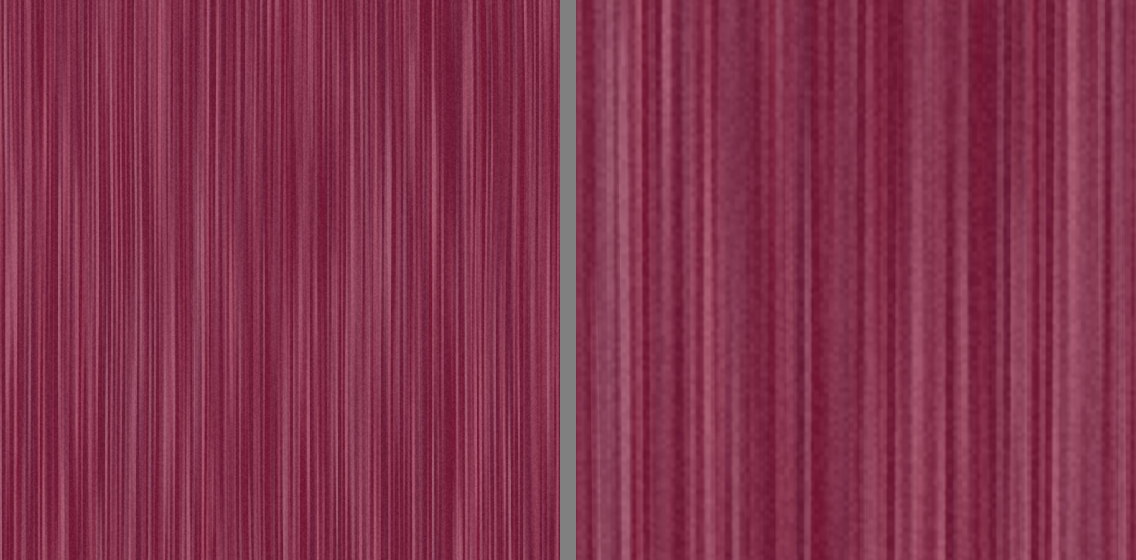
Left: the whole. Right: its middle third, enlarged.
Reproduce this texture procedurally as a WebGL 2 fragment shader.

```glsl
#version 300 es
precision highp float;
// Crimson fabric of fine vertical strands with tapering pale and dark streaks.

uniform vec2 u_resolution;
out vec4 fragColor;

float hash(vec2 p) {
    vec3 q = fract(vec3(p.xyx) * 0.1031);
    q += dot(q, q.yzx + 33.33);
    return fract((q.x + q.y) * q.z);
}

// Smooth noise along one column, shifted so columns never line up; range -1 to 1
float column(float id, float y, float seed) {
    y += 17.0 * hash(vec2(id, seed));
    float cell = floor(y);
    float blend = smoothstep(0.0, 1.0, y - cell);
    float a = hash(vec2(id + seed * 7.0, cell));
    float b = hash(vec2(id + seed * 7.0, cell + 1.0));
    return 2.0 * mix(a, b, blend) - 1.0;
}

// Long streaks: frequency.x columns across, frequency.y cells high, with a lean
float streaks(vec2 uv, vec2 frequency, float lean, float seed) {
    float x = (uv.x + lean * uv.y) * frequency.x;
    float id = floor(x);
    float y = uv.y * frequency.y;
    return mix(column(id, y, seed), column(id + 1.0, y, seed),
               smoothstep(0.2, 0.8, x - id));
}

// Threads of random strength: pale and dark columns take turns
float threads(vec2 uv, vec2 frequency, float lean, float seed) {
    float x = (uv.x + lean * uv.y) * frequency.x;
    float id = floor(x);
    float y = uv.y * frequency.y;
    float turn = 1.0 - 2.0 * mod(id, 2.0);
    float a = 0.75 * column(id, y, seed) + 0.3 * turn;
    float b = 0.75 * column(id + 1.0, y, seed) - 0.3 * turn;
    return mix(a, b, smoothstep(0.2, 0.8, x - id));
}

void main() {
    vec2 uv = gl_FragCoord.xy / u_resolution;

    // Slight drift of the strands
    vec2 p = uv;
    p.x += 0.002 * streaks(uv, vec2(9.0, 2.5), 0.0, 3.0);

    // Faint bands, crossing medium streaks and strong hair-fine threads
    float tone = 0.09 * streaks(p, vec2(27.0, 2.6), 0.004, 11.0)
               + 0.17 * streaks(p, vec2(66.0, 3.4), -0.010, 23.0)
               + 0.28 * streaks(p, vec2(97.0, 3.6), 0.014, 29.0)
               + 0.58 * threads(p, vec2(149.0, 3.0), 0.003, 37.0)
               + 0.92 * threads(p, vec2(233.0, 2.6), -0.002, 51.0);
    tone /= 0.44;

    // Sparse pale threads, crisp and fading at their ends
    float thread = smoothstep(0.35, 0.8, streaks(p, vec2(168.0, 3.2), 0.005, 61.0));
    tone += 1.2 * thread - 0.22;

    // The middle is a little lighter
    tone += 0.2 * exp(-pow((uv.y - 0.42) / 0.25, 2.0)) - 0.09;
    tone = clamp(tone, -1.35, 2.4);
    vec3 color = vec3(0.517, 0.194, 0.297) + vec3(0.052, 0.063, 0.057) * tone;

    // Some threads run to pure red, others to muted violet
    float hue = 0.5 * streaks(p, vec2(98.0, 2.6), -0.004, 67.0)
              + 0.8 * streaks(p, vec2(190.0, 2.4), 0.002, 79.0);
    color += vec3(0.020, -0.012, -0.009) * hue;

    // Woven grain
    float grain = streaks(uv, vec2(340.0, 340.0), 0.0, 91.0);
    color += 0.026 * grain;

    fragColor = vec4(color, 1.0);
}
```
